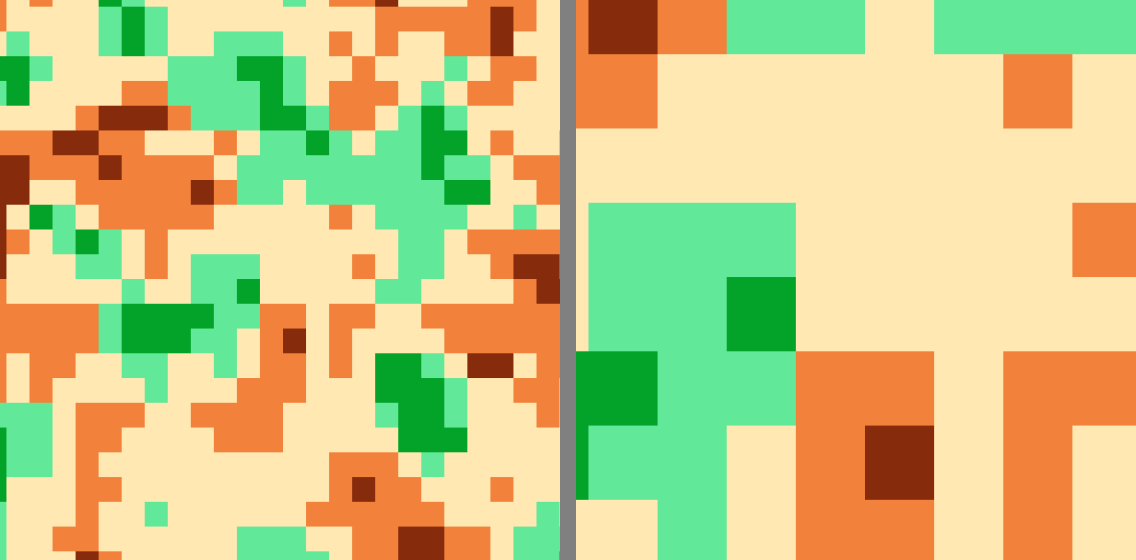
Left: the whole. Right: its middle third, enlarged.
Give the GLSL for this texture, as a WebGL 2 fragment shader.

```glsl
#version 300 es
precision highp float;
// Blocky terrain mosaic: layered noise sampled per cell and cut into five flat colours.

uniform vec2 u_resolution;
out vec4 fragColor;

// Pseudo-random unit vector for a lattice point
vec2 latticeGradient(vec2 point) {
    uvec2 q = uvec2(ivec2(point) + 4096);
    uint h = q.x * 374761393u + q.y * 668265263u;
    h = (h ^ (h >> 13)) * 1274126177u;
    h ^= h >> 16;
    float angle = 6.28318 * float(h & 65535u) / 65536.0;
    return vec2(cos(angle), sin(angle));
}

float gradientNoise(vec2 p) {
    vec2 i = floor(p);
    vec2 f = p - i;
    vec2 fade = f * f * f * (f * (f * 6.0 - 15.0) + 10.0);
    float a = dot(latticeGradient(i), f);
    float b = dot(latticeGradient(i + vec2(1, 0)), f - vec2(1, 0));
    float c = dot(latticeGradient(i + vec2(0, 1)), f - vec2(0, 1));
    float d = dot(latticeGradient(i + vec2(1, 1)), f - vec2(1, 1));
    return mix(mix(a, b, fade.x), mix(c, d, fade.x), fade.y);
}

// Broad patches, ragged borders and single-cell flecks
float terrainHeight(vec2 cell) {
    vec2 p = (cell + 0.5) * vec2(0.155, 0.175);
    return gradientNoise(p + 3.7)
         + 0.60 * gradientNoise(p * 2.03 + 41.3)
         + 0.45 * gradientNoise(p * 3.91 + 87.6);
}

vec3 cellColor(vec2 cell) {
    float height = terrainHeight(cell);
    if (height < -0.41) return vec3(0.53, 0.17, 0.05); // brown
    if (height < -0.148) return vec3(0.95, 0.51, 0.23); // orange
    if (height < 0.163) return vec3(1.00, 0.91, 0.70); // cream
    if (height < 0.41) return vec3(0.38, 0.91, 0.60); // mint
    return vec3(0.01, 0.64, 0.16); // deep green
}

void main() {
    // Cells are slightly taller than wide
    vec2 grid = vec2(24.3, 22.62);
    vec2 p = gl_FragCoord.xy / u_resolution * grid + vec2(0.72, 0.65);

    // Blend the four cells around the nearest corner over one pixel
    vec2 corner = floor(p + 0.5);
    vec2 blend = clamp((p - corner) * u_resolution / grid + 0.5, 0.0, 1.0);
    vec3 below = mix(cellColor(corner - 1.0), cellColor(corner - vec2(0, 1)), blend.x);
    vec3 above = mix(cellColor(corner - vec2(1, 0)), cellColor(corner), blend.x);
    fragColor = vec4(mix(below, above, blend.y), 1.0);
}
```
